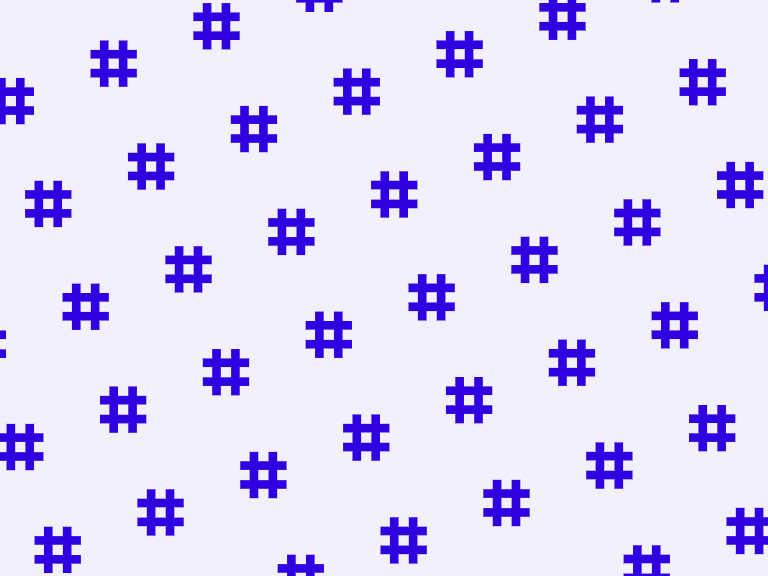
This pattern is drawn by a WebGL 1 fragment shader. Its source:

```glsl
precision highp float;
// Upright violet hash marks on a square lattice tilted by 20 degrees, over pale lavender.

uniform vec2 u_resolution;

// Signed distance to a pair of upright bars; p is folded into the first quadrant.
float barPair(vec2 p) {
    return max(abs(p.x - 0.0164) - 0.0075, p.y - 0.0402);
}

// Two upright bars crossed by two level bars.
float hashMark(vec2 p) {
    p = abs(p);
    return min(barPair(p), barPair(p.yx));
}

void main() {
    // Centred coordinates, one unit per canvas height.
    vec2 p = (gl_FragCoord.xy - 0.5 * u_resolution) / u_resolution.y;
    float pixel = 1.0 / u_resolution.y;

    // Tilted lattice: offset from the nearest lattice point.
    float tilt = radians(20.0);
    float c = cos(tilt), s = sin(tilt);
    mat2 toLattice = mat2(c, -s, s, c);
    float spacing = 0.19;
    vec2 cell = fract(toLattice * p / spacing - vec2(0.38, 0.771) + 0.5) - 0.5;

    // Turn the offset back so every mark stays upright.
    vec2 local = cell * toLattice * spacing;

    float ink = clamp(0.5 - hashMark(local) / pixel, 0.0, 1.0);
    vec3 paper = vec3(0.949, 0.941, 0.984);
    vec3 violet = vec3(0.19, 0.005, 0.88);
    gl_FragColor = vec4(mix(paper, violet, ink), 1.0);
}
```
